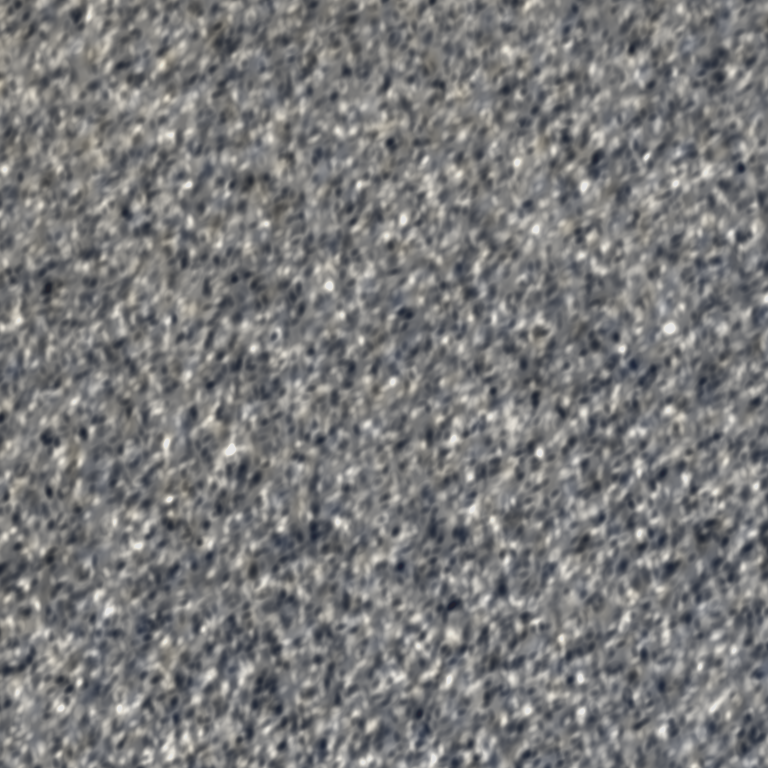
Give the GLSL for this texture, as a three.js fragment shader.

```glsl
varying vec2 vUv;

vec3 hash3(vec2 cell) {
  vec3 h = fract(cell.xyx * vec3(0.1031, 0.1030, 0.0973));
  h += dot(h, h.yxz + 33.33);
  return fract((h.xxy + h.yzz) * h.zyx);
}

// Cellular noise: soft oval grains, light or dark, leaning up to the right
float grains(vec2 p) {
  vec2 cell = floor(p);
  float sum = 0.0;
  for (int y = -1; y <= 1; y++) {
    for (int x = -1; x <= 1; x++) {
      vec2 id = cell + vec2(float(x), float(y));
      vec3 rnd = hash3(id + 17.0);
      vec2 d = p - id - rnd.xy;
      float angle = 1.15 + 1.5 * (fract(rnd.z * 37.0) - 0.5);
      vec2 axis = vec2(cos(angle), sin(angle));
      vec2 q = vec2(dot(d, axis), dot(d, vec2(-axis.y, axis.x)) / 0.62);
      float bump = max(0.0, 1.0 - dot(q, q));
      sum += (2.0 * rnd.z - 1.0) * bump * bump;
    }
  }
  return sum;
}

void main() {
  // Coarse, fine and broad grain, a little stronger towards the bottom
  float relief = 0.25 * grains(vUv * 63.0)
               + 0.19 * grains(vUv * 97.0 + 40.3)
               + 0.08 * grains(vUv * 23.0 + 91.7);
  relief *= mix(1.1, 0.9, vUv.y);
  float value = 0.467 + relief + 0.6 * relief * relief;

  // Warm lights, cool shadows, and a bluer lower right
  float warmth = 0.09 * relief + 0.014 * grains(vUv * 38.0 + 150.2)
               + 0.008 * (vUv.y - vUv.x) - 0.002;
  vec3 stone = vec3(value) + warmth * vec3(0.8, 0.15, -1.2);
  gl_FragColor = vec4(clamp(stone, 0.13, 0.9), 1.0);
}
```
